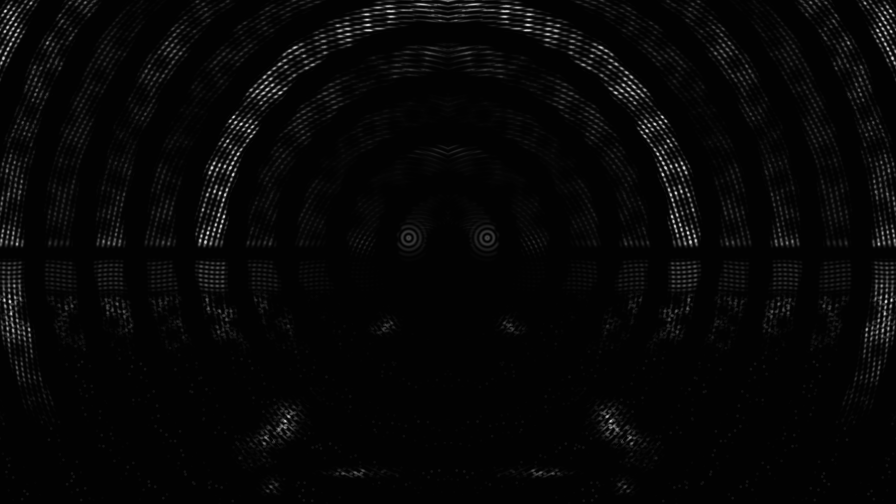
A WebGL 1 fragment shader for this background:

```glsl
precision highp float;
// Dark tunnel of concentric bands, mirrored left to right, filled with fine
// glinting hatch lines. Band masks and soft zones set the light; crossed
// sines draw the hatch and cellular noise breaks it into worn patches.
uniform vec2 u_resolution;

vec2 hash2(vec2 p) {
  vec2 s = vec2(dot(p, vec2(127.1, 311.7)), dot(p, vec2(269.5, 183.3)));
  return fract(sin(s) * 4375.85);
}

// Distance to the nearest scattered point
float cellNoise(vec2 p) {
  vec2 base = floor(p), local = fract(p);
  float nearest = 2.0;
  for (int j = -1; j <= 1; j++) {
    for (int i = -1; i <= 1; i++) {
      vec2 cell = vec2(float(i), float(j));
      nearest = min(nearest, length(cell + hash2(base + cell) - local));
    }
  }
  return nearest;
}

float bump(float x, float center, float width) {
  float d = (x - center) / width;
  return exp(-d * d);
}

float glow(vec2 p, vec2 center, vec2 size) {
  vec2 d = (p - center) / size;
  return exp(-dot(d, d));
}

void main() {
  vec2 q = (gl_FragCoord.xy - 0.5 * u_resolution) / u_resolution.y;
  q = vec2(abs(q.x), q.y - 0.014);
  float r = length(q);
  float angle = atan(q.y, q.x + 0.0001);

  // Evenly spaced bands with slightly ragged edges
  float ragged = 0.003 * sin(angle * 31.0 + 2.0 * sin(r * 40.0));
  float bandPos = (r + ragged + 0.078) / 0.1;
  float ring = floor(bandPos);
  float band = smoothstep(0.33, 0.21, abs(fract(bandPos) - 0.5));

  // Worn patches and small sparks
  float wear = smoothstep(0.12, 0.75, cellNoise(q * 24.0 + ring * 3.7));
  float spark = smoothstep(0.42, 0.1, cellNoise(q * vec2(80.0, 105.0)));
  float drift = 0.6 + 0.4 * sin(angle * 7.0 + ring * 2.3 + sin(q.x * 17.0));

  // Hatch: nearly tangential lines, cut into dashes by slanted rows
  float warp = 1.6 * sin(q.x * 19.0 + ring) + 1.3 * sin(q.y * 27.0);
  float lines = 0.5 + 0.5 * sin(r * 560.0 + angle * 45.0 + warp);
  float rows = 0.5 + 0.5 * sin(q.y * 590.0 - q.x * 190.0 + warp);
  float hatch = lines * lines * (0.25 + 0.9 * rows);
  float scan = 0.5 + 0.5 * sin(q.y * 700.0 + 2.0 * sin(q.x * 45.0));

  // Upper half: the fifth ring and the outer edge catch most light
  float ringLight = 0.13 + 0.75 * bump(ring, 5.0, 0.55)
    + 0.22 * bump(ring, 7.0, 0.6) + 0.1 * bump(ring, 4.0, 0.6)
    + 0.6 * smoothstep(8.0, 9.0, ring);
  ringLight *= 0.25 + 0.75 * smoothstep(0.15, 0.43, r);
  float upper = smoothstep(-0.008, 0.004, q.y);
  float sheen = mix(drift, 1.0, 0.65 * bump(ring, 5.0, 0.6));
  float light = upper * ringLight * sheen * hatch * (0.25 + 0.9 * wear);
  light += 0.3 * upper * ringLight * spark * wear * lines;

  // Glints along the horizon and on the small inner arches
  light += 0.3 * bump(q.y, 0.004, 0.006) * smoothstep(0.1, 0.45, r)
    * (0.3 + ringLight) * lines;
  light += 0.22 * glow(q, vec2(0.0, 0.186), vec2(0.06, 0.012)) * hatch;
  float eye = length(q - vec2(0.078, 0.014));
  light += 0.3 * exp(-eye * eye * 1500.0) * (0.5 + 0.5 * sin(eye * 600.0));
  light += 0.16 * glow(q, vec2(0.17, 0.005), vec2(0.025, 0.02)) * hatch;

  // Lower half: a thin dim strip, then a speckled shelf
  float strip = smoothstep(-0.025, -0.04, q.y) * smoothstep(-0.1, -0.08, q.y);
  float outward = smoothstep(0.1, 0.45, r);
  light += strip * outward * (0.08 + 0.2 * ringLight) * scan * (0.4 + lines);
  float shelf = smoothstep(-0.09, -0.11, q.y) * smoothstep(-0.23, -0.12, q.y);
  float shelfReach = smoothstep(0.25, 0.42, r) * (0.25 + 0.4 * ringLight);
  light += shelf * shelfReach * wear * (0.55 * spark + 0.5 * hatch);
  float lowerEdge = smoothstep(0.8, 0.86, r) * smoothstep(-0.02, -0.1, q.y)
    * smoothstep(-0.38, -0.2, q.y);
  light += 0.35 * lowerEdge * hatch * (0.2 + wear);

  // Isolated fragments near the floor
  float diagonal = abs(dot(q - vec2(0.335, -0.365), vec2(0.7, 0.7)));
  float floorLight = glow(q, vec2(0.335, -0.365), vec2(0.06, 0.055))
    * smoothstep(0.05, 0.0, diagonal);
  floorLight += 0.8 * glow(q, vec2(0.185, -0.452), vec2(0.055, 0.008));
  floorLight += 0.7 * glow(q, vec2(0.355, -0.48), vec2(0.018, 0.014));
  floorLight += 0.65 * glow(q, vec2(0.13, -0.163), vec2(0.024, 0.016));
  light += floorLight * (0.4 * spark + 0.45 * hatch) * (0.3 + wear);

  // Sparse dust under the horizon
  float dust = smoothstep(0.22, 0.05, cellNoise(q * 55.0 + 9.0));
  light += 0.09 * dust * wear * smoothstep(-0.05, -0.15, q.y) * outward * band;

  float bandMask = max(band, min(floorLight * 1.5, 1.0));
  float grey = 0.006 + 0.85 * light * bandMask + 0.012 * band * upper * wear;
  gl_FragColor = vec4(vec3(min(grey, 0.8)), 1.0);
}
```
